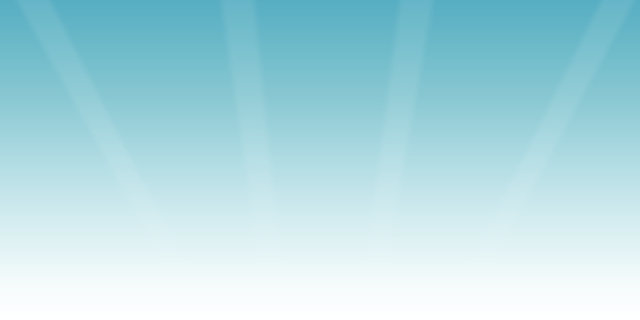
Give the GLSL for this background, as a WebGL 2 fragment shader.

```glsl
#version 300 es
precision highp float;
// Pale light shafts converging downward through a teal sky that fades to white.

uniform vec2 u_resolution;
out vec4 outColor;

// Sky colours and their depths, from the top (0) to the bottom (1).
const int STOPS = 7;
const float STOP_DEPTH[STOPS] = float[](0.0, 0.105, 0.31, 0.5, 0.68, 0.885, 1.0);
const vec3 STOP_COLOR[STOPS] = vec3[](
    vec3(0.34, 0.68, 0.76), vec3(0.40, 0.715, 0.78), vec3(0.54, 0.785, 0.825),
    vec3(0.69, 0.86, 0.89), vec3(0.825, 0.925, 0.94), vec3(0.96, 0.985, 0.985),
    vec3(1.0));

// Faint horizontal rows in the sky.
const float ROWS = 48.0;
const float ROW_STRENGTH = 0.5;

// Shafts: horizontal position at the top and drift over the full depth.
const int SHAFTS = 4;
const vec2 SHAFT_LINE[SHAFTS] = vec2[](
    vec2(0.052, 0.268), vec2(0.371, 0.062), vec2(0.651, -0.077), vec2(0.966, -0.260));
const float SHAFT_HALF_WIDTH = 0.026;
const float SHAFT_NARROWING = 0.5;   // share of the width lost at the bottom
const float SHAFT_SOFTNESS = 0.008;
const float SHAFT_OPACITY = 0.095;
const float FADE_START = 0.5;
const float FADE_END = 0.92;
const vec3 SHAFT_COLOR = vec3(0.97, 1.0, 1.0);

vec3 skyColor(float depth) {
    vec3 color = STOP_COLOR[0];
    for (int i = 1; i < STOPS; i++) {
        float blend = (depth - STOP_DEPTH[i - 1]) / (STOP_DEPTH[i] - STOP_DEPTH[i - 1]);
        color = mix(color, STOP_COLOR[i], clamp(blend, 0.0, 1.0));
    }
    return color;
}

// Depth pulled toward soft steps, so the gradient falls in rows.
float rowDepth(float depth) {
    float row = depth * ROWS;
    float stepped = (floor(row) + smoothstep(0.0, 1.0, fract(row))) / ROWS;
    return mix(depth, stepped, ROW_STRENGTH);
}

// Soft-edged coverage of one tapering shaft.
float shaftMask(float x, float depth, vec2 line) {
    float halfWidth = SHAFT_HALF_WIDTH * (1.0 - SHAFT_NARROWING * depth);
    float edge = abs(x - line.x - line.y * depth) - halfWidth;
    return 1.0 - smoothstep(-SHAFT_SOFTNESS, SHAFT_SOFTNESS, edge);
}

void main() {
    vec2 uv = gl_FragCoord.xy / u_resolution;
    float depth = 1.0 - uv.y;
    vec3 color = skyColor(rowDepth(depth));

    // Shafts dissolve into the white near the bottom.
    float opacity = SHAFT_OPACITY * (1.0 - smoothstep(FADE_START, FADE_END, depth));
    for (int i = 0; i < SHAFTS; i++) {
        color = mix(color, SHAFT_COLOR, opacity * shaftMask(uv.x, depth, SHAFT_LINE[i]));
    }
    outColor = vec4(color, 1.0);
}
```
